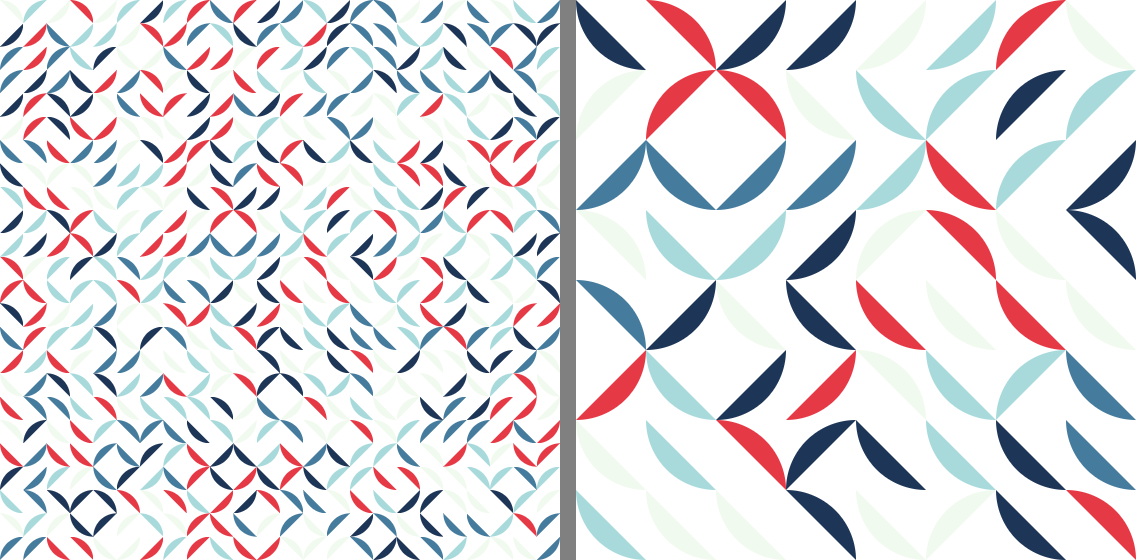
Left: the whole. Right: its middle third, enlarged.
Reproduce this pattern procedurally as a Shadertoy shader.

```glsl
// Draws a grid of circular segments, each randomly turned and coloured.

const float CELLS = 24.0;
const vec3 BACKGROUND = vec3(1.0);

float hash(vec2 cell, float seed) {
    return fract(sin(dot(cell, vec2(127.1, 311.7)) + seed * 74.7) * 43758.5453);
}

// Five colours with equal chance
vec3 palette(float pick) {
    const vec3 colours[5] = vec3[5](
        vec3(0.902, 0.224, 0.275),  // red
        vec3(0.945, 0.980, 0.933),  // pale green
        vec3(0.659, 0.855, 0.863),  // light aqua
        vec3(0.271, 0.482, 0.616),  // steel blue
        vec3(0.114, 0.208, 0.341)); // navy
    return colours[int(min(pick * 5.0, 4.0))];
}

// Mirrors the unit cell so its origin moves to one of the four corners
vec2 turnToCorner(vec2 p, float pickX, float pickY) {
    vec2 flip = step(0.5, vec2(pickX, pickY));
    return mix(p, 1.0 - p, flip);
}

// Signed distance to the sliver between a quarter arc and its chord
float segmentDistance(vec2 p) {
    float arc = length(p) - 1.0;
    float chord = (1.0 - p.x - p.y) * inversesqrt(2.0);
    return max(arc, chord);
}

float coverage(float dist, float pixel) {
    return clamp(0.5 - dist / pixel, 0.0, 1.0);
}

void mainImage(out vec4 fragColor, in vec2 fragCoord) {
    // Grid coordinates, one unit per cell
    float pixel = CELLS / iResolution.y;
    vec2 grid = fragCoord * pixel;
    vec2 cell = floor(grid);

    // Random orientation and colour for each cell
    vec2 p = turnToCorner(fract(grid), hash(cell, 1.0), hash(cell, 2.0));
    vec3 ink = palette(hash(cell, 3.0));

    float mask = coverage(segmentDistance(p), pixel);
    fragColor = vec4(mix(BACKGROUND, ink, mask), 1.0);
}
```
